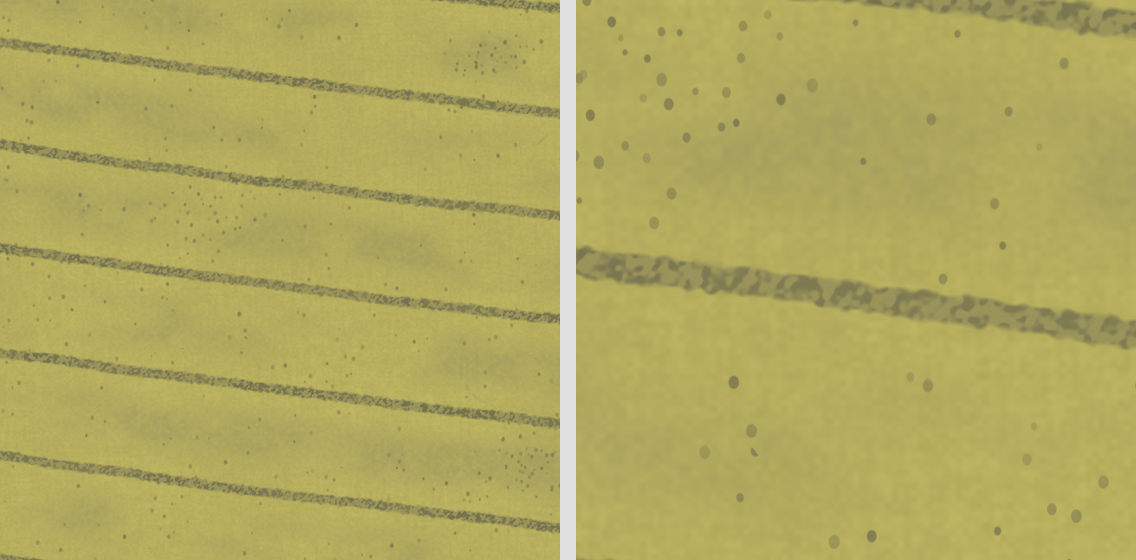
Left: the whole. Right: its middle third, enlarged.
Give the GLSL for this texture, as a Shadertoy shader.

```glsl
// Worn olive-yellow cloth ruled with slanted, grainy grey stripes.

const vec3 CLOTH = vec3(0.718, 0.688, 0.368);
const vec3 SMUDGE = vec3(0.610, 0.585, 0.370);
const vec3 STRIPE = vec3(0.595, 0.570, 0.355);
const vec3 INK = vec3(0.410, 0.400, 0.290);

const float SPACING = 0.185;     // vertical distance between stripes
const float SLOPE = 0.128;       // fall of the stripes from left to right
const float FIRST_STRIPE = 0.074; // depth of a stripe at the left edge
const float HALF_WIDTH = 0.0083;

float hash(vec2 p) {
    return fract(sin(dot(p, vec2(127.1, 311.7))) * 43758.5453);
}

float noise(vec2 p) {
    vec2 i = floor(p), f = fract(p);
    f = f * f * (3.0 - 2.0 * f);
    return mix(mix(hash(i), hash(i + vec2(1, 0)), f.x),
               mix(hash(i + vec2(0, 1)), hash(i + vec2(1, 1)), f.x), f.y);
}

float fbm(vec2 p) {
    float sum = 0.0, amp = 0.5;
    for (int i = 0; i < 4; i++) {
        sum += amp * noise(p);
        p = p * 2.03 + 17.3;
        amp *= 0.5;
    }
    return sum / 0.9375;
}

// Soft round patch, 1 at the centre
float patchMask(vec2 p, vec2 center, vec2 radius) {
    vec2 d = (p - center) / radius;
    return exp(-dot(d, d));
}

// Jittered dots; density is the chance that a cell holds one
float specks(vec2 p, float cells, float density, float radius, float soft) {
    vec2 cell = floor(p * cells);
    float ink = 0.0;
    for (int y = -1; y <= 1; y++) {
        for (int x = -1; x <= 1; x++) {
            vec2 id = cell + vec2(x, y);
            vec2 center = (id + vec2(hash(id + 3.1), hash(id + 7.7))) / cells;
            vec2 d = (p - center) * vec2(1.0, 0.8);
            float r = radius * mix(0.5, 1.2, hash(id + 11.3));
            float dotMask = 1.0 - smoothstep(r - soft, r + soft, length(d));
            float present = step(hash(id + 19.9), density);
            ink = max(ink, dotMask * present * mix(0.3, 0.9, hash(id + 23.5)));
        }
    }
    return ink;
}

// Left-hand part of a faint, broken ring
float arcMark(vec2 p, vec2 center, float radius) {
    vec2 d = p - center;
    float line = 1.0 - smoothstep(0.001, 0.004, abs(length(d) - radius));
    float side = smoothstep(0.1, 0.8, -d.x / radius);
    return line * side * smoothstep(0.3, 0.7, noise(p * 110.0));
}

void mainImage(out vec4 fragColor, in vec2 fragCoord) {
    vec2 uv = fragCoord / iResolution.xy;
    float pixel = 1.0 / iResolution.y;

    // Stripe coordinates, with a slight sag and hand-drawn wobble
    float depth = 1.0 - uv.y - SLOPE * uv.x - 0.014 * uv.x * (1.0 - uv.x);
    float row = (depth - FIRST_STRIPE) / SPACING;
    float rowId = floor(row + 0.5);
    float wobble = 0.004 * (noise(vec2(uv.x * 9.0, rowId * 5.0)) - 0.5);
    float across = (row - rowId) * SPACING + wobble;

    // Woven ground: fine grain plus short horizontal and vertical threads
    float grain = noise(uv * 260.0) - 0.5;
    float threads = noise(uv * vec2(45.0, 230.0)) + noise(uv * vec2(230.0, 45.0)) - 1.0;
    float mottling = fbm(uv * 7.0) - 0.5;
    vec3 color = CLOTH * (1.0 + 0.045 * grain + 0.025 * threads + 0.05 * mottling);

    // Grey wear between the stripes
    float between = smoothstep(0.12, 0.45, abs(row - rowId));
    float wear = between * smoothstep(0.32, 0.72, fbm(uv * vec2(7.0, 11.0) + 4.0));
    wear *= 0.45 + 0.55 * noise(uv * 170.0) + 0.35 * threads;
    color = mix(color, SMUDGE, clamp(wear * 0.65, 0.0, 1.0));

    // Specks, crowded in a few scuffed places
    float scuff = patchMask(uv, vec2(0.96, 0.18), vec2(0.055, 0.06))
                + 0.6 * patchMask(uv, vec2(0.88, 0.90), vec2(0.07, 0.05))
                + 0.3 * patchMask(uv, vec2(0.40, 0.60), vec2(0.13, 0.06));
    float density = 0.015 + 0.05 * between * noise(uv * 6.0) + 0.5 * scuff;
    float dots = specks(uv, 95.0, density, 0.0028, pixel);
    color = mix(color, SMUDGE, 0.35 * min(scuff, 1.0) * noise(uv * 120.0));
    color = mix(color, INK, dots * 0.75);

    // Faint rings near the right edge
    float rings = arcMark(uv, vec2(0.905, 0.36), 0.088) + arcMark(uv, vec2(1.01, 0.71), 0.058);
    color = mix(color, SMUDGE, 0.45 * min(rings, 1.0));

    // Stripes: ragged edges and slanting dark flecks, denser at the rims
    float ragged = 0.004 * (noise(uv * 150.0) - 0.5);
    float edge = abs(across) + ragged;
    float soft = 0.0016 + pixel;
    float stripe = 1.0 - smoothstep(HALF_WIDTH - soft, HALF_WIDTH + soft, edge);
    vec2 slant = vec2(uv.x + 0.7 * across, across - 0.5 * uv.x);
    float flecks = 0.6 * noise(slant * vec2(240.0, 150.0)) + 0.4 * noise(uv * 290.0);
    float rim = smoothstep(0.2, 0.9, abs(across) / HALF_WIDTH);
    float pressure = 0.7 + 0.5 * noise(vec2(uv.x * 14.0, rowId * 3.0 + 40.0));
    float dark = smoothstep(0.38, 0.72, flecks + 0.08 * rim) * pressure;
    vec3 stripeColor = mix(STRIPE, INK, clamp(dark, 0.0, 1.0) * 0.85);
    color = mix(color, stripeColor, stripe * 0.92);

    fragColor = vec4(color, 1.0);
}
```
